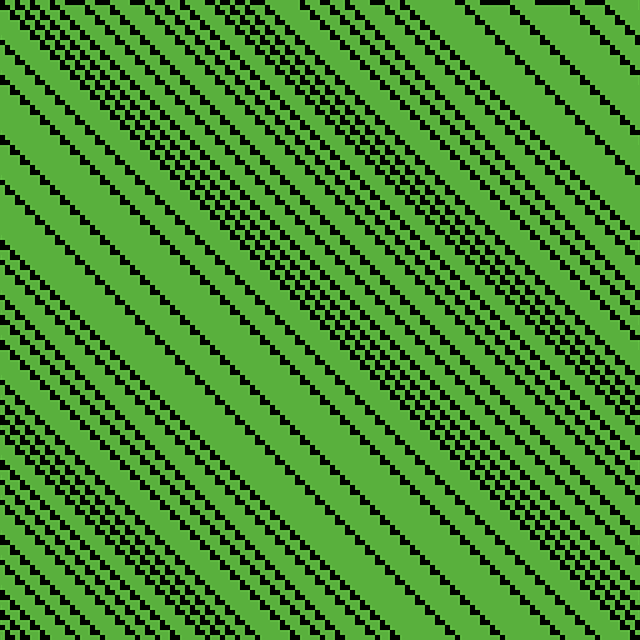
A Shadertoy shader for this pattern:

```glsl
// Green board of 128 x 128 cells crossed by black stair-step trails.
// Each trail moves one cell right per row, alternating one and two cells wide,
// and wraps around the sides; the top row holds the runs that seed the trails.

const int CELLS = 128;             // cells across and down
const int TRAILS = 22;
const vec3 GREEN = vec3(0.35, 0.69, 0.24);
const vec3 BLACK = vec3(0.0, 0.01, 0.0);
const float EDGE = 0.10;           // half width of a soft edge, in cells
const float HALO = 0.09;           // brightening beside an edge
const float HALO_END = 0.32;       // reach of the halo, in cells

// Leading column in the top row, and length of the run that ends there.
// A run of one is narrow on even rows; longer runs are wide on even rows.
const ivec2 SEEDS[TRAILS] = ivec2[TRAILS](
    ivec2(0, 1), ivec2(3, 1), ivec2(6, 1), ivec2(10, 1),
    ivec2(16, 4), ivec2(21, 3), ivec2(28, 3), ivec2(32, 2),
    ivec2(36, 1), ivec2(42, 2), ivec2(45, 2), ivec2(48, 2),
    ivec2(52, 3), ivec2(60, 1), ivec2(65, 2), ivec2(69, 1),
    ivec2(76, 3), ivec2(80, 1), ivec2(92, 2), ivec2(101, 6),
    ivec2(113, 7), ivec2(120, 4));

int wrapColumn(int x) {
    return (x % CELLS + CELLS) % CELLS;
}

// 1 where a trail covers the cell; rows count down from the top.
float cellInk(ivec2 cell) {
    int row = clamp(CELLS - 1 - cell.y, 0, CELLS - 1);
    bool evenRow = row % 2 == 0;
    for (int i = 0; i < TRAILS; i++) {
        int run = SEEDS[i].y;
        int span = evenRow == (run > 1) ? 2 : 1;
        if (row == 0) span = run;
        int behind = wrapColumn(SEEDS[i].x + row - cell.x);
        if (behind < span) return 1.0;
    }
    return 0.0;
}

// Blend from one cell centre to the next: a soft step with slight overshoot.
vec2 crispBlend(vec2 f, float edge) {
    vec2 t = f - 0.5;
    vec2 away = abs(t);
    vec2 halo = smoothstep(edge, edge + 0.06, away)
              * (1.0 - smoothstep(HALO_END - 0.05, HALO_END + 0.05, away));
    return smoothstep(-edge, edge, t) + HALO * sign(t) * halo;
}

void mainImage(out vec4 fragColor, in vec2 fragCoord) {
    float cellsPerPixel = float(CELLS) / iResolution.y;
    vec2 p = fragCoord * cellsPerPixel - 0.5;
    ivec2 cell = ivec2(floor(p));
    vec2 w = crispBlend(fract(p), max(EDGE, 0.4 * cellsPerPixel * 0.25));

    // Blend the four surrounding cells
    float lower = mix(cellInk(cell), cellInk(cell + ivec2(1, 0)), w.x);
    float upper = mix(cellInk(cell + ivec2(0, 1)), cellInk(cell + ivec2(1, 1)), w.x);
    float ink = min(mix(lower, upper, w.y), 1.0);

    fragColor = vec4(clamp(mix(GREEN, BLACK, ink), 0.0, 1.0), 1.0);
}
```
